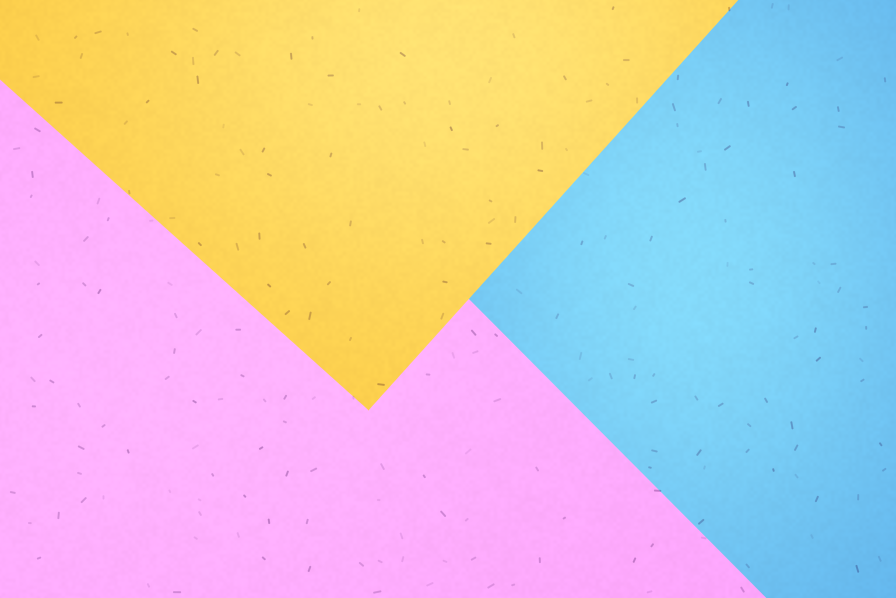
Give the GLSL for this background, as a WebGL 2 fragment shader.

```glsl
#version 300 es
precision highp float;
// Three overlapping sheets of pastel recycled paper: yellow over blue over pink.

#define GRAIN_SCALE 170.0
#define GRAIN_AMOUNT 0.045
#define FIBRE_CELLS 26.0
#define FIBRE_CHANCE 0.22
#define FIBRE_DARKNESS 0.30
#define YELLOW_TIP vec2(0.617, 0.314)
#define BLUE_TIP vec2(0.787, 0.498)

uniform vec2 u_resolution;
out vec4 fragColor;

float hash(vec2 p) {
    vec3 q = fract(vec3(p.xyx) * 0.1031);
    q += dot(q, q.yzx + 33.33);
    return fract((q.x + q.y) * q.z);
}

float valueNoise(vec2 p) {
    vec2 cell = floor(p), f = fract(p);
    f = f * f * (3.0 - 2.0 * f);
    float low = mix(hash(cell), hash(cell + vec2(1, 0)), f.x);
    float high = mix(hash(cell + vec2(0, 1)), hash(cell + vec2(1, 1)), f.x);
    return mix(low, high, f.y);
}

// Signed distance to the line a-b, positive on its left side
float leftOf(vec2 p, vec2 a, vec2 b) {
    vec2 along = normalize(b - a);
    return along.x * (p.y - a.y) - along.y * (p.x - a.x);
}

// Soft round falloff, 1 at the centre
float glow(vec2 p, vec2 centre, vec2 radius) {
    vec2 q = (p - centre) / radius;
    return exp(-dot(q, q));
}

// Paper tooth, centred on zero
float paperGrain(vec2 p) {
    float grain = 0.5 * valueNoise(p * GRAIN_SCALE);
    grain += 0.3 * valueNoise(p * GRAIN_SCALE * 0.5 + 17.0);
    grain += 0.2 * valueNoise(p * GRAIN_SCALE * 0.12 + 41.0);
    return grain - 0.5;
}

// Sparse short fibres, one at most per cell
float fibres(vec2 p, float pixel) {
    vec2 grid = p * FIBRE_CELLS;
    vec2 cell = floor(grid);
    float present = step(hash(cell + 5.0), FIBRE_CHANCE);
    vec2 centre = 0.25 + 0.5 * vec2(hash(cell + 11.0), hash(cell + 23.0));
    float angle = 6.2832 * hash(cell + 37.0);
    vec2 along = vec2(cos(angle), sin(angle));
    vec2 q = grid - cell - centre;
    float halfLength = 0.03 + 0.11 * hash(cell + 53.0);
    q -= along * clamp(dot(q, along), -halfLength, halfLength);
    float soft = max(pixel * FIBRE_CELLS, 0.03);
    float ink = 1.0 - smoothstep(0.01, 0.03 + soft, length(q));
    return present * ink * mix(0.25, 1.0, hash(cell + 71.0));
}

void main() {
    vec2 p = gl_FragCoord.xy / u_resolution * vec2(1.5, 1.0);
    float pixel = 1.0 / u_resolution.y;

    // Sheet colours, each with its own soft light
    vec3 pink = mix(vec3(0.985, 0.635, 0.980), vec3(1.0, 0.705, 0.998),
                    glow(p, vec2(0.32, 0.38), vec2(0.85, 0.55)));
    vec3 yellow = mix(vec3(0.985, 0.790, 0.255), vec3(1.0, 0.885, 0.450),
                      glow(p, vec2(0.76, 0.92), vec2(0.62, 0.50)));
    vec3 blue = mix(vec3(0.350, 0.670, 0.910), vec3(0.520, 0.855, 0.980),
                    glow(p, vec2(1.13, 0.56), vec2(0.50, 0.62)));

    // Stack the sheets
    float blueEdge = leftOf(p, BLUE_TIP, vec2(1.283, 0.0));
    float yellowEdge = min(leftOf(p, vec2(0.0, 0.867), YELLOW_TIP),
                           leftOf(p, YELLOW_TIP, vec2(1.236, 1.0)));
    vec3 color = mix(pink, blue, clamp(0.5 + blueEdge / pixel, 0.0, 1.0));
    color = mix(color, yellow, clamp(0.5 + yellowEdge / pixel, 0.0, 1.0));

    // Paper surface
    color *= 1.0 + GRAIN_AMOUNT * paperGrain(p) * vec3(0.7, 1.0, 1.0);
    color *= 1.0 - FIBRE_DARKNESS * fibres(p, pixel) * vec3(0.8, 1.0, 0.7);

    fragColor = vec4(clamp(color, 0.0, 1.0), 1.0);
}
```
